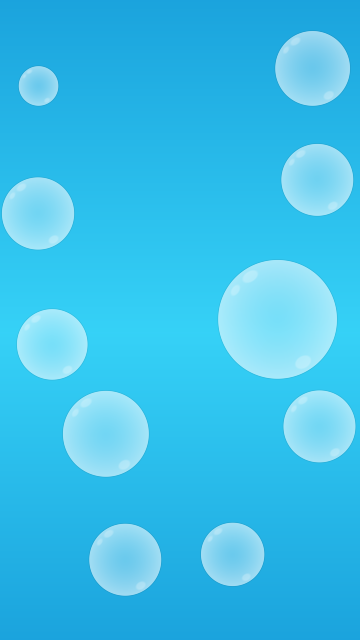
A Shadertoy shader for this background:

```glsl
// Pale translucent bubbles scattered over a blue vertical gradient, tiling on all sides.

const vec2 GRID = vec2(2.0, 5.0);            // one bubble per cell
const vec3 DEEP_BLUE = vec3(0.105, 0.64, 0.865);
const vec3 BRIGHT_CYAN = vec3(0.21, 0.82, 0.967);

float hash(float n) {
    return fract(sin(n * 127.1 + 11.7) * 43758.5453);
}

// Dark at both ends, brightest just below the middle
vec3 waterColor(float height, float peak) {
    float light = min(height / peak, (1.0 - height) / (1.0 - peak));
    return mix(DEEP_BLUE, BRIGHT_CYAN, light);
}

// Mostly medium bubbles, with one small and one large
float bubbleRadius(float rank, float count) {
    float s = 2.0 * rank / (count - 1.0) - 1.0;
    return 0.1 + 0.055 * pow(abs(s), 5.0) * sign(s) + 0.01 * s * s * s * s;
}

// Shortest offset on the repeating canvas
vec2 wrapOffset(vec2 offset, vec2 tile) {
    return offset - tile * floor(offset / tile + 0.5);
}

// Soft mask of an ellipse whose long axis follows the bubble's outline
float glint(vec2 q, vec2 center, vec2 halfSize, float blur) {
    vec2 radial = normalize(center);
    vec2 d = q - center;
    vec2 local = vec2(dot(d, vec2(-radial.y, radial.x)), dot(d, radial));
    float dist = (length(local / halfSize) - 1.0) * halfSize.y;
    return 1.0 - smoothstep(-blur, blur, dist);
}

vec3 addBubble(vec3 color, vec2 offset, float radius, float pixel) {
    vec2 q = offset / radius;
    float dist = length(offset) - radius;
    float blur = pixel / radius;
    float inside = 1.0 - smoothstep(-0.6 * pixel, 0.6 * pixel, dist);

    // Faint dark rim just outside
    float rim = 1.0 - smoothstep(0.0, 0.004, abs(dist));
    color *= 1.0 - 0.09 * rim * (1.0 - inside);

    // White film, denser toward the edge
    float film = 0.33 + 0.25 * pow(min(length(q), 1.0), 1.5);
    vec3 body = mix(color, vec3(1.0), film);

    // Two glints at the upper left, one at the lower right
    float shine = glint(q, vec2(-0.46, 0.72), vec2(0.14, 0.085), blur);
    shine = max(shine, glint(q, vec2(-0.71, 0.49), vec2(0.10, 0.06), blur));
    shine = max(shine, glint(q, vec2(0.43, -0.72), vec2(0.14, 0.10), blur));
    body = mix(body, vec3(1.0), 0.24 * shine);

    return mix(color, body, inside);
}

void mainImage(out vec4 fragColor, in vec2 fragCoord) {
    float pixel = 1.0 / iResolution.x;
    vec2 p = fragCoord * pixel;
    vec2 tile = vec2(1.0, iResolution.y * pixel);
    vec2 cellSize = tile / GRID;
    float count = GRID.x * GRID.y;

    vec3 color = waterColor(p.y / tile.y, 0.48);

    for (float i = 0.0; i < count; i++) {
        vec2 cell = vec2(mod(i, GRID.x), floor(i / GRID.x));
        float radius = bubbleRadius(mod(i * 7.0 + 4.0, count), count);

        // Jitter within the cell, then shift the whole row sideways
        vec2 room = max(0.5 * cellSize - radius - 0.008, 0.0);
        vec2 jitter = 2.0 * vec2(hash(i), hash(i + 31.0)) - 1.0;
        vec2 center = (cell + 0.5) * cellSize + jitter * room;
        center.x += 0.16 * (hash(cell.y + 67.0) - 0.5);

        color = addBubble(color, wrapOffset(p - center, tile), radius, pixel);
    }

    fragColor = vec4(color, 1.0);
}
```
